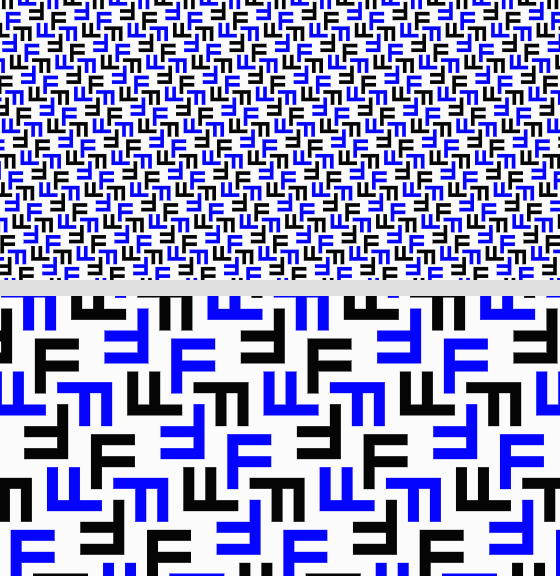
Top: the whole. Bottom: its middle third, enlarged.
Give the GLSL for this pattern, as a WebGL 1 fragment shader.

```glsl
precision highp float;
// Interlocking two-armed comb shapes in four quarter turns on a slanted lattice.
// Each turn is folded into its nearest lattice cell and drawn as a union of boxes;
// ink alternates between blue and black along the rows.

uniform vec2 u_resolution;

#define STROKES_HIGH 76.4              // canvas height in stroke widths
#define ORIGIN vec2(58.17, 39.17)      // a half-turn centre, from the top left
#define COLUMN_STEP 12.4
#define ROW_STEP vec2(5.1, 8.7)        // slanted step to the next row down
#define UPRIGHT_OFFSET vec2(3.035, 1.365)
#define SIDEWAYS_OFFSET vec2(0.465, -3.865)
#define PAPER vec3(0.985)
#define BLACK_INK vec3(0.02)
#define BLUE_INK vec3(0.015, 0.015, 1.0)

float boxDistance(vec2 p, vec2 halfSize) {
  vec2 d = abs(p) - halfSize;
  return length(max(d, 0.0)) + min(max(d.x, d.y), 0.0);
}

// Stem on the left, arms at its top and middle; 4 by 5 strokes, y downwards.
float combDistance(vec2 p) {
  float stem = boxDistance(p - vec2(-1.5, 0.0), vec2(0.5, 2.5));
  float topArm = boxDistance(p - vec2(0.0, -2.0), vec2(2.0, 0.5));
  float middleArm = boxDistance(p, vec2(2.0, 0.5));
  return min(stem, min(topArm, middleArm));
}

// Turns a vector back by a number of quarter turns.
vec2 unturn(vec2 p, float quarters) {
  float isOdd = mod(quarters, 2.0);
  float side = quarters < 2.0 ? 1.0 : -1.0;
  return side * mix(p, vec2(p.y, -p.x), isOdd);
}

void main() {
  float pixel = STROKES_HIGH / u_resolution.y;
  vec2 point = vec2(gl_FragCoord.x, u_resolution.y - gl_FragCoord.y) * pixel - ORIGIN;
  vec3 color = PAPER;

  for (int i = 0; i < 4; i++) {
    float quarters = float(i);
    float isSideways = mod(quarters, 2.0);

    // Opposite turns sit at opposite offsets.
    vec2 offset = mix(UPRIGHT_OFFSET, SIDEWAYS_OFFSET, isSideways);
    vec2 local = point - (i < 2 ? offset : -offset);

    // Fold into the nearest lattice cell.
    local -= ROW_STEP * floor(local.y / ROW_STEP.y + 0.5);
    float column = floor(local.x / COLUMN_STEP + 0.5);
    local.x -= COLUMN_STEP * column;

    // Alternate the ink and blend the smoothed shape.
    float isBlue = mod(column + isSideways, 2.0);
    float coverage = clamp(0.5 - combDistance(unturn(local, quarters)) / pixel, 0.0, 1.0);
    color = mix(color, mix(BLACK_INK, BLUE_INK, isBlue), coverage);
  }

  gl_FragColor = vec4(color, 1.0);
}
```
